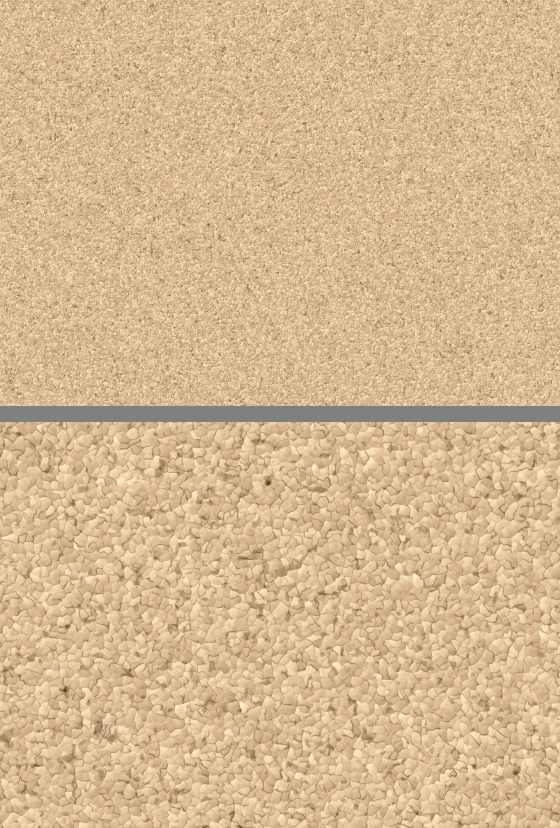
Top, the full canvas; bottom, a detail of the centre.
Reproduce this texture procedurally as a WebGL 1 fragment shader.

```glsl
precision highp float;
// Fine pressed cork board: small crumbly granules from a warped anisotropic
// Voronoi pattern, each with its own tone and tilt, split by uneven crevices
// and dotted with small dark pits. Four samples per pixel smooth the edges.

uniform vec2 u_resolution;

const vec3 CORK_DARK = vec3(0.69, 0.57, 0.43);
const vec3 CORK_MID = vec3(0.855, 0.727, 0.576);
const vec3 CORK_LIGHT = vec3(0.93, 0.82, 0.67);
const float DARK_SPAN = 0.165;     // brightness step from mid to dark
const float LIGHT_SPAN = 0.075;    // brightness step from mid to light

const float GRAINS = 212.0;        // granules across the canvas width
const float GRAIN_STRETCH = 0.5;   // elongation of the granules
const float GRAIN_CONTRAST = 0.12;
const float TILT_CONTRAST = 0.10;
const float CREVICE_WIDTH = 0.30;
const float CREVICE_DEPTH = 0.28;
const float PIT_DEPTH = 0.17;
const float PIT_SCALE = 1.15;      // pits relative to granule size
const float WARP = 0.40;           // raggedness of granule outlines
const float MOTTLE = 0.016;        // broad cloudy variation
const float CRUMB = 0.06;          // fine texture inside granules
const float BASE_LIFT = 0.027;     // offsets the darkening by crevices
const vec2 LIGHT_DIR = vec2(-0.6, 0.8);

float hash(vec2 p) {
  vec3 q = fract(vec3(p.xyx) * 0.1031);
  q += dot(q, q.yzx + 33.33);
  return fract((q.x + q.y) * q.z);
}

vec2 hash2(vec2 p) {
  return vec2(hash(p + 17.3), hash(p + 71.9));
}

float noise(vec2 p) {
  vec2 i = floor(p);
  vec2 f = fract(p);
  f = f * f * (3.0 - 2.0 * f);
  float low = mix(hash(i), hash(i + vec2(1.0, 0.0)), f.x);
  float high = mix(hash(i + vec2(0.0, 1.0)), hash(i + 1.0), f.x);
  return mix(low, high, f.y);
}

// Distance to a granule centre, squeezed along a random direction.
float grainDistance(vec2 offset, vec2 id) {
  float angle = 6.2832 * hash(id + 5.7);
  vec2 axis = vec2(cos(angle), sin(angle));
  float across = dot(offset, vec2(-axis.y, axis.x));
  float along = dot(offset, axis);
  return length(vec2(along, across * (1.0 + GRAIN_STRETCH)))
    - 0.25 * hash(id + 41.1);
}

// Brightness relative to the middle cork colour.
float corkTone(vec2 p) {
  vec2 ragged = vec2(noise(p * 2.1 + 13.0), noise(p * 2.1 + 57.0)) - 0.5;
  vec2 q = p + WARP * ragged;
  vec2 cell = floor(q);
  vec2 nearId = cell;
  vec2 nextId = cell;
  vec2 nearOffset = vec2(0.0);
  float nearest = 9.0;
  float second = 9.0;
  for (int y = -1; y <= 1; y++) {
    for (int x = -1; x <= 1; x++) {
      vec2 id = cell + vec2(float(x), float(y));
      vec2 offset = q - id - hash2(id);
      float d = grainDistance(offset, id);
      if (d < nearest) {
        second = nearest;
        nextId = nearId;
        nearest = d;
        nearId = id;
        nearOffset = offset;
      } else if (d < second) {
        second = d;
        nextId = id;
      }
    }
  }

  // Granule tone, a face lit from the upper left, and crumbs.
  float tone = BASE_LIFT + GRAIN_CONTRAST * (hash(nearId + 3.1) - 0.5);
  tone += TILT_CONTRAST * dot(nearOffset, LIGHT_DIR);
  tone += CRUMB * (noise(p * 2.6) - 0.5);

  // Crevices of uneven depth, and small dark pits.
  float gap = 1.0 - smoothstep(0.0, CREVICE_WIDTH, second - nearest);
  float depth = hash(nearId + nextId + 9.4);
  tone -= CREVICE_DEPTH * gap * depth * depth;
  tone -= PIT_DEPTH * smoothstep(0.80, 0.93, noise(q * PIT_SCALE + 91.0));
  return tone;
}

vec3 corkColor(float tone) {
  vec3 shade = mix(CORK_MID, CORK_DARK, -tone / DARK_SPAN);
  vec3 shine = mix(CORK_MID, CORK_LIGHT, tone / LIGHT_SPAN);
  return tone < 0.0 ? shade : shine;
}

void main() {
  vec2 uv = gl_FragCoord.xy / u_resolution.x;
  float pixel = 1.0 / u_resolution.x;

  float tone = 0.0;
  for (int j = 0; j < 2; j++) {
    for (int i = 0; i < 2; i++) {
      vec2 shift = (vec2(float(i), float(j)) - 0.5) * 0.5 * pixel;
      tone += 0.25 * corkTone((uv + shift) * GRAINS);
    }
  }
  tone += MOTTLE * (0.6 * noise(uv * 9.0) + 0.4 * noise(uv * 31.0) - 0.5);

  gl_FragColor = vec4(clamp(corkColor(tone), 0.0, 1.0), 1.0);
}
```
